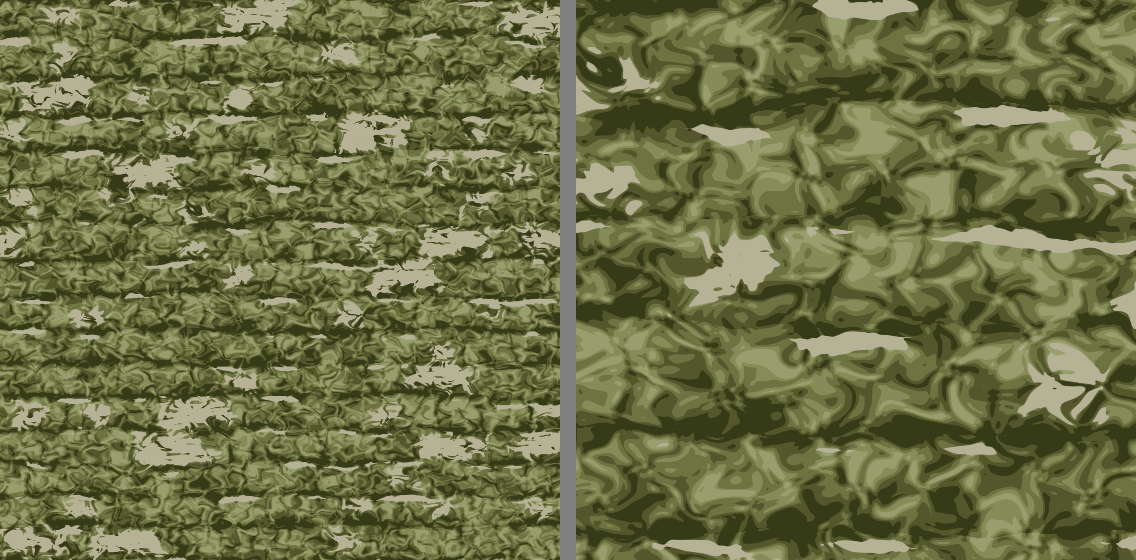
Left, the full canvas; right, a detail of the centre.
Write a Shadertoy shader that draws this texture.

```glsl
// Weathered brick wall overgrown with moss, flattened into six camouflage-like tones.

const vec2 BRICKS = vec2(6.0, 16.0);           // bricks across, courses down
const float ASPECT = BRICKS.y / BRICKS.x;      // brick length in course heights

const vec3 SHADOW = vec3(0.21, 0.23, 0.09);
const vec3 DEEP_MOSS = vec3(0.33, 0.34, 0.17);
const vec3 MOSS = vec3(0.43, 0.45, 0.26);
const vec3 PALE_MOSS = vec3(0.52, 0.55, 0.34);
const vec3 LIT_MOSS = vec3(0.60, 0.62, 0.43);
const vec3 STONE = vec3(0.71, 0.70, 0.59);

float hash(vec2 p) {
    vec3 q = fract(p.xyx * vec3(0.1031, 0.1030, 0.0973));
    q += dot(q, q.yzx + 33.33);
    return fract((q.x + q.y) * q.z);
}

vec2 gradient(vec2 corner) {
    float angle = 6.28319 * hash(corner);
    return vec2(cos(angle), sin(angle));
}

float gradientNoise(vec2 p) {
    vec2 i = floor(p), f = fract(p);
    vec2 w = f * f * f * (f * (f * 6.0 - 15.0) + 10.0);
    vec2 e = vec2(1.0, 0.0);
    float low = mix(dot(gradient(i), f), dot(gradient(i + e), f - e), w.x);
    float high = mix(dot(gradient(i + e.yx), f - e.yx), dot(gradient(i + 1.0), f - 1.0), w.x);
    return mix(low, high, w.y);
}

// Curled leafy clumps: two octaves bent by a warp
float foliage(vec2 uv) {
    vec2 p = uv * vec2(54.0, 70.0);
    vec2 bend = vec2(gradientNoise(p * 0.7 + 17.0), gradientNoise(p * 0.7 + 71.0));
    p += 1.5 * bend;
    return gradientNoise(p) + 0.6 * gradientNoise(p * 2.1 + 40.0);
}

// Wall coordinates with wavering courses; units are bricks and courses
vec2 wallCell(vec2 uv) {
    vec2 cell = vec2(uv.x, uv.y + 0.027 * sin(3.14159 * uv.y)) * BRICKS;
    cell.y += 0.28 * gradientNoise(uv * vec2(5.0, 9.0) + 3.0)
            + 0.12 * gradientNoise(uv * vec2(32.0, 20.0) + 9.0);
    cell.x += 0.10 * gradientNoise(uv * 24.0 + 50.0);
    cell.x += 0.5 * mod(floor(cell.y), 2.0) + 0.4 * hash(vec2(floor(cell.y), 5.0));
    return cell;
}

// Signed distance to a box, in course heights
float boxDistance(vec2 p, vec2 halfSize) {
    vec2 d = abs(p) - halfSize;
    return length(max(d, 0.0)) + min(max(d.x, d.y), 0.0);
}

// Positive where a brick has lost its moss; lower courses are barer
float bareStone(vec2 id, vec2 f, float leaf, float broad) {
    float pick = hash(id + 11.0);
    float largeChance = mix(0.20, 0.07, id.y / BRICKS.y);
    float isLarge = step(pick, largeChance);
    float isPatch = step(pick, largeChance + 0.32);
    vec2 spot = vec2(mix(0.2, 0.8, hash(id + 23.0)), mix(0.35, 0.7, hash(id + 37.0)));
    vec2 center = mix(spot, vec2(0.42, 0.52), isLarge);
    vec2 halfSize = mix(vec2(0.30, 0.17), vec2(0.92, 0.30), isLarge);
    float d = boxDistance((f - center) * vec2(ASPECT, 1.0), halfSize);
    return -d + 0.42 * leaf + 0.35 * broad - 2.0 * (1.0 - isPatch);
}

// Smooth step across a level of a field, one pixel wide
float above(float level, float value, float blur) {
    return smoothstep(level - blur, level + blur, value);
}

vec3 mossColor(float tone, float blur) {
    vec3 color = mix(SHADOW, DEEP_MOSS, above(-0.40, tone, blur));
    color = mix(color, MOSS, above(-0.14, tone, blur));
    color = mix(color, PALE_MOSS, above(0.10, tone, blur));
    return mix(color, LIT_MOSS, above(0.32, tone, blur));
}

void mainImage(out vec4 fragColor, in vec2 fragCoord) {
    vec2 uv = fragCoord / iResolution.xy;
    vec2 cell = wallCell(uv);
    vec2 id = floor(cell), f = fract(cell);
    float leaf = foliage(uv);
    float broad = gradientNoise(uv * vec2(15.0, 24.0) + 80.0);
    float streak = gradientNoise(uv * vec2(11.0, 32.0) + 130.0);

    // Broken dark seams: strong beds, fainter upright joints
    vec2 seam = min(f, 1.0 - f) * vec2(ASPECT, 1.0);
    float bed = exp(-pow(seam.y / 0.10, 2.0)) * clamp(0.75 + 1.6 * streak, 0.15, 1.1);
    float upright = exp(-pow(seam.x / 0.06, 2.0)) * clamp(0.5 + 2.0 * broad, 0.0, 1.0);

    // Moss catches light at the top of each brick and darkens below
    float tone = leaf + 0.5 * broad + 0.20 * (smoothstep(0.0, 0.75, f.y) - 0.55);
    tone += 0.10 * (hash(id + 61.0) - 0.5) - 0.60 * bed - 0.45 * upright;
    vec3 color = mossColor(tone, clamp(0.5 * fwidth(tone), 0.001, 0.10));

    // Bare stone scored by flat cracks, and thin pale ledges along the beds
    float bare = bareStone(id, f, leaf, broad);
    float crack = gradientNoise(uv * vec2(28.0, 130.0) + 200.0);
    float ledge = 0.05 - abs(f.y - 0.86) + 0.5 * min(streak - 0.22, 0.1) + 0.06 * leaf;
    bare = max(min(bare, 0.34 - crack + 0.2 * leaf), ledge);
    float stoneMask = above(0.0, bare, clamp(0.5 * fwidth(bare), 0.001, 0.06));
    color = mix(color, STONE, stoneMask);

    fragColor = vec4(color, 1.0);
}
```
